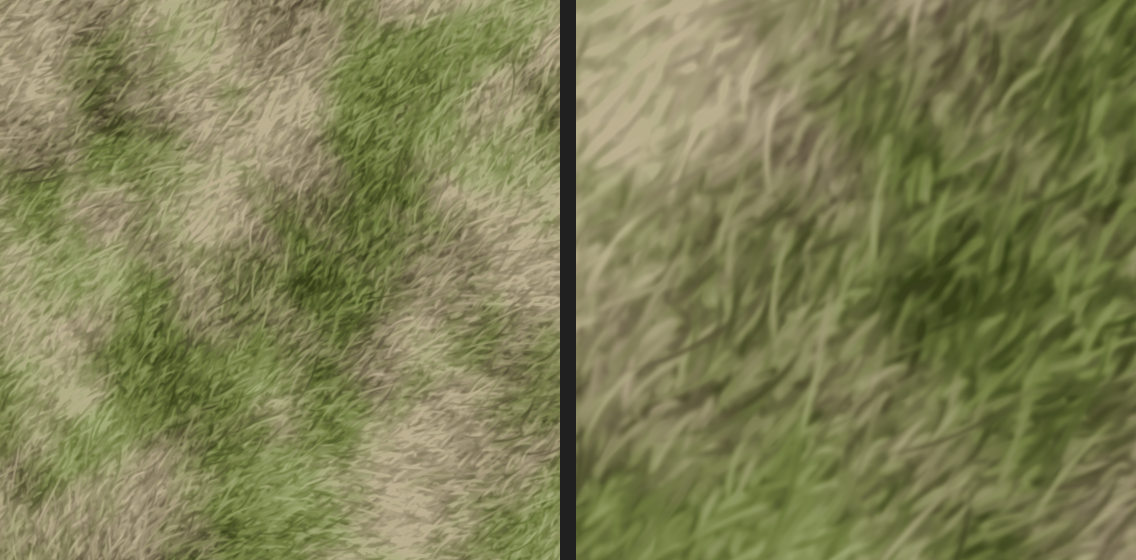
Left: the whole. Right: its middle third, enlarged.
This texture is drawn by a WebGL 2 fragment shader. Its source:

```glsl
#version 300 es
precision highp float;
// Rough meadow turf: mossy green and dry straw patches with dark hollows,
// covered by layers of soft, curved blades. Each layer scatters one blade per
// grid cell and leans it along a slowly turning flow of layered sines.

uniform vec2 u_resolution;
out vec4 fragColor;

const vec3 GREEN_DARK  = vec3(0.21, 0.25, 0.09);
const vec3 GREEN_MID   = vec3(0.44, 0.49, 0.25);
const vec3 GREEN_LIGHT = vec3(0.63, 0.67, 0.46);
const vec3 STRAW_DARK  = vec3(0.27, 0.23, 0.16);
const vec3 STRAW_MID   = vec3(0.53, 0.49, 0.38);
const vec3 STRAW_LIGHT = vec3(0.74, 0.69, 0.57);

const int   LAYERS        = 10;
const float FINE_CELLS    = 76.0;   // cells across the canvas, lowest layer
const float COARSE_CELLS  = 15.0;   // cells across the canvas, top layer
const float FINE_WIDTH    = 0.0036; // blade half widths
const float COARSE_WIDTH  = 0.0024;
const float BLADE_OPACITY = 0.72;
const float TONE_SPREAD   = 0.85;   // light and dark between blades
const float TINT_SPREAD   = 0.50;   // green and straw between blades
const float LEAN          = 0.72;   // main blade direction in radians
const float LEAN_SPREAD   = 1.10;
const float PATCH_SCALE   = 4.5;
const float HOLLOW_SCALE  = 6.0;

vec3 hash3(vec2 cell) {
  vec3 h = fract(cell.xyx * vec3(0.1031, 0.1030, 0.0973));
  h += dot(h, h.yxz + 33.33);
  return fract((h.xxy + h.yzz) * h.zyx);
}

float valueNoise(vec2 p) {
  vec2 cell = floor(p);
  vec2 f = fract(p);
  f = f * f * (3.0 - 2.0 * f);
  float low  = mix(hash3(cell).x, hash3(cell + vec2(1.0, 0.0)).x, f.x);
  float high = mix(hash3(cell + vec2(0.0, 1.0)).x, hash3(cell + 1.0).x, f.x);
  return mix(low, high, f.y);
}

float fbm(vec2 p) {
  float sum = 0.0;
  float gain = 0.53;
  for (int i = 0; i < 4; i++) {
    sum += gain * valueNoise(p);
    p = mat2(1.6, 1.2, -1.2, 1.6) * p + 17.3;
    gain *= 0.5;
  }
  return sum;
}

// Direction in which the blades lie.
float flowAngle(vec2 p) {
  float sway = sin(5.0 * p.x + 2.0 * sin(4.0 * p.y + 1.0));
  sway += 0.7 * sin(7.0 * p.y - 6.0 * p.x + 2.4);
  return LEAN + 0.38 * sway;
}

// Coverage of one tapered blade; offset is measured from its centre.
float blade(vec2 offset, float angle, float halfLength, float halfWidth, float bend) {
  float c = cos(angle);
  float s = sin(angle);
  vec2 q = vec2(c * offset.x + s * offset.y, c * offset.y - s * offset.x);
  float along = q.x / halfLength;
  float across = (q.y + bend * halfLength * (along * along - 0.3)) / halfWidth;
  return exp(-across * across) * (1.0 - smoothstep(0.35, 1.0, abs(along)));
}

// Scattered blades of one layer: mean tone shift, mean tint shift, coverage.
vec3 bladeLayer(vec2 p, float cells, float halfWidth, float seed) {
  vec2 grid = p * cells + seed * vec2(7.31, 3.77);
  vec2 home = floor(grid);
  vec3 sum = vec3(0.0);
  for (int y = -1; y <= 1; y++) {
    for (int x = -1; x <= 1; x++) {
      vec2 cell = home + vec2(x, y);
      vec3 place = hash3(cell + seed * 19.0);
      vec3 look = hash3(cell + seed * 19.0 + 71.0);
      vec2 offset = (grid - cell - place.xy) / cells;
      float angle = flowAngle(p - offset) + (place.z - 0.5) * LEAN_SPREAD;
      float halfLength = mix(0.55, 0.98, look.z) / cells;
      float cover = blade(offset, angle, halfLength, halfWidth, (look.x - look.z) * 0.3);
      sum += cover * vec3(look.xy - 0.5, 1.0);
    }
  }
  return vec3(sum.xy / max(sum.z, 0.001), min(sum.z, 1.0));
}

vec3 ramp(vec3 dark, vec3 middle, vec3 light, float t) {
  return t < 0.5 ? mix(dark, middle, 2.0 * t) : mix(middle, light, 2.0 * t - 1.0);
}

void main() {
  vec2 p = gl_FragCoord.xy / u_resolution.y;
  float pixel = 1.0 / u_resolution.y;

  // Broad patches: straw gathers toward the upper right, hollows go dark.
  vec2 warp = 0.06 * vec2(sin(9.0 * p.y + 1.0), sin(8.0 * p.x + 2.0));
  float patchValue = fbm((p + warp) * PATCH_SCALE + 3.7) - 0.10 * (p.x + p.y - 1.0);
  float green = smoothstep(0.32, 0.68, patchValue);
  float hollow = fbm((p - warp) * HOLLOW_SCALE + 41.0);
  float ground = 0.56 + 1.05 * (hollow - 0.5) - 0.12 * (green - 0.5);

  // Soft litter below, then blades from fine to long.
  float tone = ground - 0.08 + 0.5 * (fbm(p * 42.0) - 0.5);
  float tint = green;
  for (int i = 0; i < LAYERS; i++) {
    float t = float(i) / float(LAYERS - 1);
    float halfWidth = max(mix(FINE_WIDTH, COARSE_WIDTH, t), 0.8 * pixel);
    vec3 blades = bladeLayer(p, mix(FINE_CELLS, COARSE_CELLS, t), halfWidth, float(i) + 1.0);
    float cover = BLADE_OPACITY * blades.z;
    tone = mix(tone, ground + 0.10 * t + TONE_SPREAD * blades.x, cover);
    tint = mix(tint, green + TINT_SPREAD * blades.y, cover);
  }

  tone = clamp(tone, 0.0, 1.0);
  vec3 straw = ramp(STRAW_DARK, STRAW_MID, STRAW_LIGHT, tone);
  vec3 moss = ramp(GREEN_DARK, GREEN_MID, GREEN_LIGHT, tone);
  fragColor = vec4(mix(straw, moss, clamp(tint, 0.0, 1.0)), 1.0);
}
```
